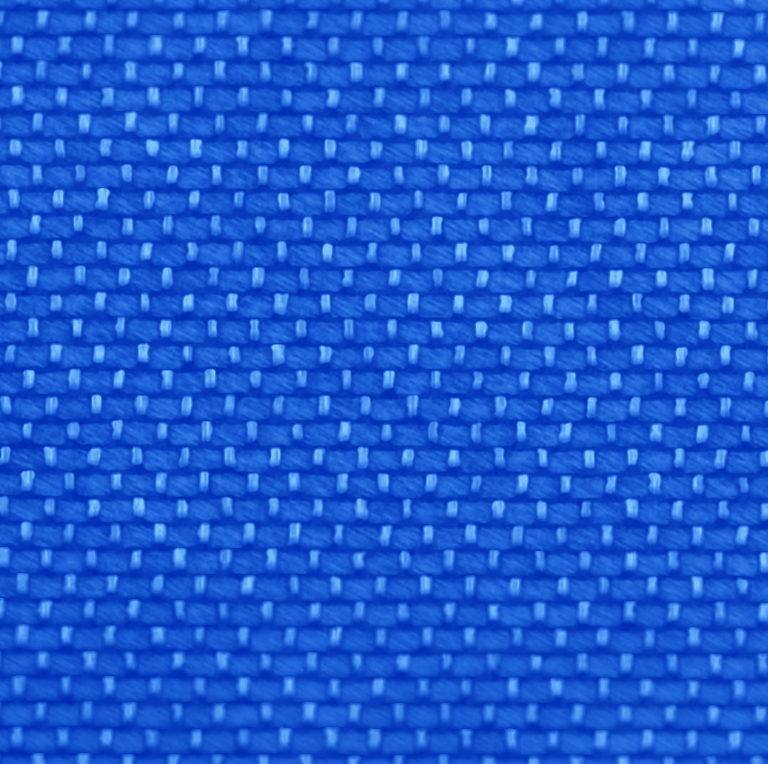
Reproduce this texture procedurally as a Shadertoy shader.

```glsl
// Blue woven fabric: staggered rows of bright warp floats between plump weft yarns.
const float ROWS = 29.77;               // yarn rows per canvas height
const float COLUMNS = 17.02;            // floats per canvas height, along a row
const vec2 FIRST_FLOAT = vec2(0.057, 0.028); // measured from the top left
const float ROW_TILT = 0.004;           // rows sink towards the right
const float COLUMN_LEAN = 0.035;        // columns drift left going down
const vec2 FLOAT_HALF = vec2(0.195, 0.36);   // half sizes, in row heights
const vec2 WEFT_HALF = vec2(0.70, 0.41);
const float FLOAT_LIFT = 0.07;
const float WEFT_DROP = 0.06;
const float WOBBLE = 0.10;
const float EDGE_SOFTNESS = 0.07;
const float FOCUS_HEIGHT = 0.42;        // sharpest band, from the top
const vec3 BLUES[6] = vec3[6](
    vec3(0.02, 0.22, 0.73), vec3(0.07, 0.31, 0.79), vec3(0.13, 0.40, 0.86),
    vec3(0.22, 0.49, 0.90), vec3(0.32, 0.60, 0.95), vec3(0.45, 0.73, 0.98));

float hash(vec2 p) {
    vec3 q = fract(p.xyx * vec3(0.1031, 0.1030, 0.0973));
    q += dot(q, q.yzx + 33.33);
    return fract((q.x + q.y) * q.z);
}

float noise(vec2 p) {
    vec2 cell = floor(p), f = fract(p);
    f = f * f * (3.0 - 2.0 * f);
    return mix(mix(hash(cell), hash(cell + vec2(1, 0)), f.x),
               mix(hash(cell + vec2(0, 1)), hash(cell + vec2(1, 1)), f.x), f.y);
}

float roundedBox(vec2 p, vec2 halfSize, float radius) {
    vec2 q = abs(p) - halfSize + radius;
    return length(max(q, 0.0)) + min(max(q.x, q.y), 0.0) - radius;
}

float coverage(float dist, float softness) {
    return 1.0 - smoothstep(-softness, softness, dist);
}

// Tone 0 is the deepest blue and 5 the palest; values just outside extrapolate.
vec3 blueRamp(float tone) {
    tone = clamp(tone, -0.7, 5.3);
    int i = int(clamp(floor(tone), 0.0, 4.0));
    return clamp(mix(BLUES[i], BLUES[i + 1], tone - float(i)), 0.0, 1.0);
}

void mainImage(out vec4 fragColor, in vec2 fragCoord) {
    vec2 p = vec2(fragCoord.x, iResolution.y - fragCoord.y) / iResolution.y;
    float pixel = ROWS / iResolution.y;
    float defocus = smoothstep(0.15, 0.58, abs(p.y - FOCUS_HEIGHT));
    float softness = max(EDGE_SOFTNESS + 0.09 * defocus, 0.75 * pixel);
    float detail = 1.0 - 0.65 * defocus;

    // Weave coordinates: y counts rows, x counts floats along a row
    vec2 yarn = p * ROWS;
    vec2 weave = p - FIRST_FLOAT;
    weave += vec2(COLUMN_LEAN * p.y, -ROW_TILT * p.x);
    weave *= vec2(COLUMNS, ROWS);
    weave += WOBBLE * (vec2(noise(yarn * 0.6), noise(yarn * 0.6 + 71.0)) - 0.5);
    float row = floor(weave.y + 0.5);
    weave.x += 0.5 * mod(row, 2.0);
    float y = weave.y - row;
    float pitch = ROWS / COLUMNS;
    vec2 floatId = vec2(floor(weave.x + 0.5), row) + 50.0;
    vec2 weftId = vec2(floor(weave.x), row) + 150.0;

    // Fine fibres: slanted twist on the weft, upright strands on the floats
    float twist = noise(vec2(yarn.x * 1.5 + yarn.y * 2.0, yarn.y * 8.0 - yarn.x * 4.5) + weftId * 7.0);
    float strands = noise(vec2(yarn.x * 10.0, yarn.y * 1.8) + floatId * 5.0);
    float grain = noise(yarn * 9.0);
    float ragged = 0.10 * (noise(yarn * 4.0) - 0.5);

    // Shadowed gaps
    float tone = -0.1 + 0.8 * (noise(yarn * 3.0) - 0.4) + 0.5 * (grain - 0.5) * detail;

    // Weft yarn: rounded pillow between two floats
    vec2 weftPos = vec2((fract(weave.x) - 0.5) * pitch, y - WEFT_DROP);
    float weft = coverage(roundedBox(weftPos, WEFT_HALF, 0.28) + ragged, softness);
    vec2 bulge = weftPos / WEFT_HALF;
    float weftTone = 1.9 - 0.75 * bulge.y * bulge.y - 0.45 * bulge.x * bulge.x
        + 0.5 * (hash(weftId) - 0.5)
        + (1.7 * (twist - 0.5) + 0.8 * (grain - 0.5)) * detail;
    tone = mix(tone, weftTone, weft);

    // Warp float: shadowed flanks, pale crown, lower end sinking into the cloth
    float vary = hash(floatId + 9.0);
    vec2 floatPos = vec2((weave.x + 50.0 - floatId.x) * pitch, y + FLOAT_LIFT);
    floatPos.x += 0.10 * (hash(floatId + 31.0) - 0.5) + 0.06 * floatPos.y * (vary - 0.5);
    float flank = coverage(roundedBox(floatPos - vec2(0, 0.17), vec2(0.31, 0.40), 0.15), 0.12);
    tone = mix(tone, min(tone, 0.25), 0.65 * flank);
    vec2 size = FLOAT_HALF * (0.88 + 0.24 * vec2(vary, hash(floatId + 17.0)));
    float crown = coverage(roundedBox(floatPos, size, 0.12) + ragged, softness);
    float sink = smoothstep(0.02, 0.40, floatPos.y + 0.12 * (strands - 0.5));
    float floatTone = 4.4 + 1.0 * (vary - 0.5) - 2.5 * sink - 0.4 * defocus
        + (2.2 * (strands - 0.5) + 0.6 * (grain - 0.5)) * detail;
    tone = mix(tone, floatTone, crown);

    // Uneven light: a little paler to the upper right
    tone += 0.25 * (p.x - p.y) + 0.3 * (noise(p * 5.0) - 0.5);
    fragColor = vec4(blueRamp(tone), 1.0);
}
```
